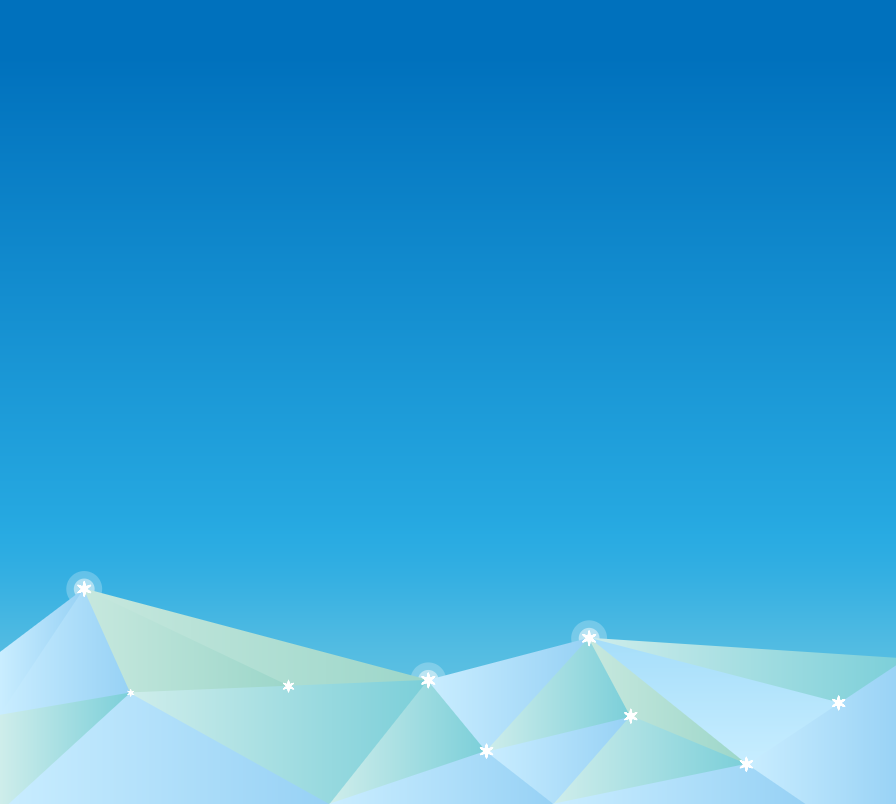
Reproduce this background procedurally as a Shadertoy shader.

```glsl
// Faceted ice mountains under a clear blue sky. Triangles shaded by linear
// gradients share named corner points; six-pointed sparkles mark the corners
// and soft ring halos rise behind the three summits.

#define HALO_RADIUS 0.0200
#define SPARKLE_RADIUS 0.0090
#define SKY_TOP vec3(0.000, 0.443, 0.741)
#define SKY_LOW vec3(0.153, 0.667, 0.886)
#define SKY_HAZE vec3(0.370, 0.755, 0.885)

// Facet tones: pale end, deep end
const mat2x3 ICE  = mat2x3(0.79, 0.93, 1.00,  0.59, 0.82, 0.96);
const mat2x3 TEAL = mat2x3(0.81, 0.93, 0.92,  0.48, 0.81, 0.85);
const mat2x3 MINT = mat2x3(0.78, 0.91, 0.87,  0.61, 0.84, 0.79);
const mat2x3 SNOW = mat2x3(0.78, 0.93, 1.00,  0.65, 0.87, 0.98);

const vec2 RIGHT = vec2(1.0, 0.0);
const vec2 UP = vec2(0.0, 1.0);

// Corner points in units of the canvas width
const vec2 WEST_PEAK   = vec2(0.094, 0.240);
const vec2 MID_PEAK    = vec2(0.478, 0.138);
const vec2 EAST_PEAK   = vec2(0.6575, 0.185);
const vec2 WEST_KNEE   = vec2(0.146, 0.124);
const vec2 WEST_SLOPE  = vec2(0.322, 0.1315);
const vec2 MID_VALLEY  = vec2(0.543, 0.0590);
const vec2 EAST_KNEE   = vec2(0.704, 0.0980);
const vec2 EAST_VALLEY = vec2(0.833, 0.0443);
const vec2 EAST_SLOPE  = vec2(0.936, 0.1128);
const vec2 LEFT_HIGH   = vec2(0.000, 0.169);
const vec2 LEFT_LOW    = vec2(0.000, 0.099);
const vec2 RIGHT_HIGH  = vec2(1.010, 0.162);
const vec2 RIGHT_BASE  = vec2(1.010, -0.076);
const vec2 LEFT_BASE   = vec2(0.000, -0.0095);
const vec2 BASE_A      = vec2(0.3685, 0.0);
const vec2 BASE_B      = vec2(0.6185, 0.0);
const vec2 BASE_C      = vec2(0.898, 0.0);

// Sparkles as x, y, relative size; the summits come first
const int SUMMITS = 3;
const int SPARKLES = 9;
const vec3 sparkles[SPARKLES] = vec3[SPARKLES](
    vec3(WEST_PEAK, 1.0), vec3(MID_PEAK, 1.0), vec3(EAST_PEAK, 1.0),
    vec3(WEST_KNEE, 0.5), vec3(WEST_SLOPE, 0.8), vec3(MID_VALLEY, 0.95),
    vec3(EAST_KNEE, 0.95), vec3(EAST_VALLEY, 0.95), vec3(EAST_SLOPE, 0.95));

float pixel; // one pixel in units of the canvas width

float cover(float dist) { return clamp(0.5 - dist / pixel, 0.0, 1.0); }

float cross2(vec2 a, vec2 b) { return a.x * b.y - a.y * b.x; }

// Signed distance to the line a-b, positive on its right
float lineSide(vec2 p, vec2 a, vec2 b) { return cross2(p - a, normalize(b - a)); }

// Paints a triangle whose tone runs pale to deep along dir
void facet(inout vec3 color, vec2 p, vec2 a, vec2 b, vec2 c, mat2x3 tone, vec2 dir) {
    float winding = sign(cross2(b - a, c - a));
    float dist = max(max(winding * lineSide(p, a, b), winding * lineSide(p, b, c)),
                     winding * lineSide(p, c, a));
    vec3 ends = vec3(dot(a, dir), dot(b, dir), dot(c, dir));
    float lo = min(ends.x, min(ends.y, ends.z));
    float hi = max(ends.x, max(ends.y, ends.z));
    float t = clamp((dot(p, dir) - lo) / (hi - lo), 0.0, 1.0);
    // The half pixel of overlap closes the seams between neighbours
    color = mix(color, mix(tone[0], tone[1], t), cover(dist - 0.5 * pixel));
}

vec3 sky(float height) {
    vec3 color = mix(SKY_LOW, SKY_TOP, clamp((height - 0.333) / 0.597, 0.0, 1.0));
    return mix(SKY_HAZE, color, smoothstep(0.12, 0.36, height));
}

// Two translucent discs
float halo(vec2 q) {
    float r = length(q);
    return 0.24 * cover(r - HALO_RADIUS) + 0.36 * cover(r - 0.58 * HALO_RADIUS);
}

// Six-pointed star with one point upward
float sparkle(vec2 q, float radius) {
    float points = pow(abs(cos(3.0 * atan(q.x, q.y + 1e-6))), 3.0);
    return cover(length(q) - radius * mix(0.48, 1.0, points));
}

void mainImage(out vec4 fragColor, in vec2 fragCoord) {
    pixel = 1.0 / iResolution.x;
    vec2 p = fragCoord * pixel;
    vec3 color = sky(fragCoord.y / iResolution.y);

    for (int i = 0; i < SUMMITS; i++)
        color = mix(color, vec3(1.0), halo(p - sparkles[i].xy));

    // Western mountain
    facet(color, p, WEST_PEAK, LEFT_HIGH, LEFT_LOW, ICE, RIGHT);
    facet(color, p, WEST_PEAK, LEFT_LOW, WEST_KNEE, ICE, RIGHT);
    facet(color, p, LEFT_LOW, WEST_KNEE, LEFT_BASE, TEAL, RIGHT);
    facet(color, p, WEST_KNEE, LEFT_BASE, BASE_A, ICE, RIGHT);
    facet(color, p, WEST_PEAK, WEST_SLOPE, MID_PEAK, MINT, RIGHT);
    facet(color, p, WEST_PEAK, WEST_KNEE, WEST_SLOPE, MINT, RIGHT);
    facet(color, p, WEST_KNEE, MID_PEAK, BASE_A, TEAL, RIGHT);
    // Central valley
    facet(color, p, MID_PEAK, BASE_A, MID_VALLEY, TEAL, RIGHT);
    facet(color, p, MID_PEAK, EAST_PEAK, MID_VALLEY, ICE, RIGHT);
    facet(color, p, BASE_A, MID_VALLEY, BASE_B, ICE, RIGHT);
    facet(color, p, MID_VALLEY, EAST_KNEE, BASE_B, ICE, RIGHT);
    facet(color, p, EAST_PEAK, MID_VALLEY, EAST_KNEE, TEAL, RIGHT);
    // Eastern mountain
    facet(color, p, EAST_VALLEY, RIGHT_HIGH, RIGHT_BASE, ICE, RIGHT);
    facet(color, p, EAST_PEAK, EAST_SLOPE, RIGHT_HIGH, TEAL, RIGHT);
    facet(color, p, EAST_PEAK, EAST_VALLEY, EAST_SLOPE, SNOW, UP);
    facet(color, p, EAST_PEAK, EAST_KNEE, EAST_VALLEY, MINT, RIGHT);
    facet(color, p, BASE_B, EAST_KNEE, EAST_VALLEY, TEAL, RIGHT);
    facet(color, p, BASE_B, EAST_VALLEY, BASE_C, ICE, RIGHT);

    for (int i = 0; i < SPARKLES; i++)
        color = mix(color, vec3(1.0), sparkle(p - sparkles[i].xy, SPARKLE_RADIUS * sparkles[i].z));

    fragColor = vec4(color, 1.0);
}
```
